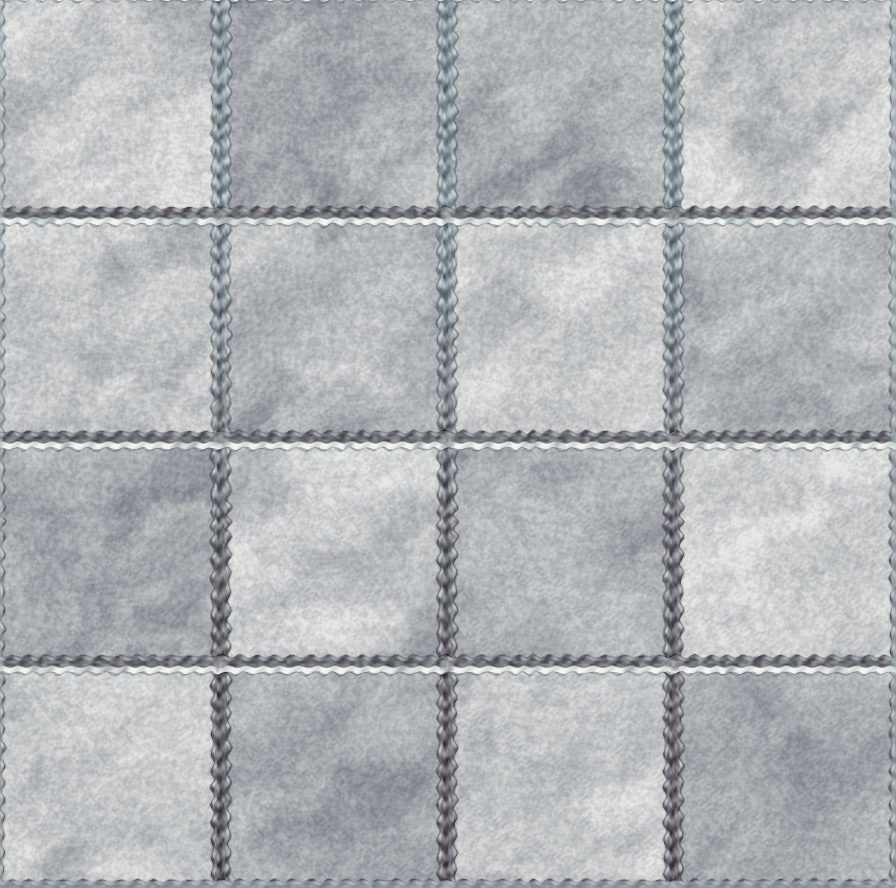
Reproduce this texture procedurally as a WebGL 2 fragment shader.

```glsl
#version 300 es
precision highp float;
// Four by four cloudy grey stone tiles, parted by grooves with rippled rims.
uniform vec2 u_resolution;
out vec4 outColor;

const float TAU = 6.2831853;
const vec2 ORIGIN = vec2(-0.006, -0.009);  // first groove crossing, y runs down
const vec2 PITCH = vec2(0.2525, 0.2526);
const float HALF_GROOVE = 0.038;           // lengths below are in tiles
const float RIPPLE_DEPTH = 0.007;
const float RIPPLES = 13.0;                // per tile side
const float GRAIN_SCALE = 370.0;
const float GRAIN_AMOUNT = 0.36;
const float CLOUD_AMOUNT = 1.05;
const float BLOTCH_AMOUNT = 0.36;
const vec3 STONE_DARK = vec3(0.56, 0.575, 0.605);
const vec3 STONE_LIGHT = vec3(0.86, 0.87, 0.86);
const vec3 GROOVE_COOL = vec3(0.58, 0.62, 0.645);
const vec3 GROOVE_DARK = vec3(0.43, 0.42, 0.445);
const vec3 RIM_LIGHT = vec3(0.78, 0.83, 0.84);
const vec3 GLINT = vec3(0.94, 0.96, 0.94);
const vec3 NODE = vec3(0.63, 0.64, 0.66);
// Lightness of each tile, one row of tiles per line
const mat4 TONE = mat4(
  0.80, 0.46, 0.42, 0.82,
  0.78, 0.51, 0.79, 0.47,
  0.39, 0.74, 0.43, 0.80,
  0.76, 0.41, 0.74, 0.39);

float hash(vec2 p) {
  return fract(sin(dot(p, vec2(127.1, 311.7))) * 43758.5453);
}

float noise(vec2 p) {
  vec2 i = floor(p), f = fract(p);
  f = f * f * (3.0 - 2.0 * f);
  return mix(mix(hash(i), hash(i + vec2(1, 0)), f.x),
             mix(hash(i + vec2(0, 1)), hash(i + vec2(1, 1)), f.x), f.y);
}

float fbm(vec2 p) {
  float sum = 0.0, amp = 0.5;
  for (int i = 0; i < 6; i++) {
    sum += amp * noise(p);
    p = mat2(1.6, 1.2, -1.2, 1.6) * p + 7.3;
    amp *= 0.54;
  }
  return sum * 0.93;
}

float band(float x, float lo, float hi, float aa) {
  return smoothstep(lo - aa, lo + aa, x) * (1.0 - smoothstep(hi - aa, hi + aa, x));
}

// Phase of the ripples, with uneven spacing
float ripplePhase(float along) {
  return along * RIPPLES * TAU + 2.4 * noise(vec2(along * 7.0, 4.0));
}

// Distance outside the rippled rim; the two sides are out of step
float rimDistance(float across, float along) {
  float side = across > 0.0 ? 1.9 : 0.0;
  float depth = RIPPLE_DEPTH * (0.5 + noise(vec2(along * 11.0, side)));
  return abs(across) - HALF_GROOVE - depth * sin(ripplePhase(along) + side);
}

vec3 stone(vec2 cell, vec2 canvas) {
  vec2 id = clamp(floor(cell), 0.0, 3.0);
  vec2 seed = 40.0 * vec2(hash(id + 3.1), hash(id + 8.7));
  vec2 p = cell - id;
  vec2 slant = vec2(p.x - 0.5 * p.y, p.y + 0.5 * p.x);  // veins rise to the right
  vec2 warp = vec2(fbm(p * 3.0 + seed), fbm(p * 3.0 - seed)) - 0.5;
  float cloud = fbm(slant * vec2(2.0, 4.0) + seed + warp) - 0.5;
  float blotch = smoothstep(0.50, 0.76, fbm(slant * vec2(2.6, 3.6) + seed.yx + 0.7 * warp));
  // Speckle on two turned lattices, so that no weave shows
  vec2 g = mat2(0.8, 0.6, -0.6, 0.8) * canvas * GRAIN_SCALE;
  float grain = noise(g) + 0.8 * noise(g.yx * vec2(0.55, 0.45) + 31.0) - 0.9;
  float tone = TONE[int(id.y)][int(id.x)] + CLOUD_AMOUNT * cloud
             - BLOTCH_AMOUNT * blotch + GRAIN_AMOUNT * grain;
  return mix(STONE_DARK, STONE_LIGHT, clamp(tone, -0.2, 1.12));
}

vec3 addVertical(vec3 col, vec2 cell, float across, float aa) {
  float rim = rimDistance(across, cell.y);
  float phase = ripplePhase(cell.y);
  float lobe = sin(phase + abs(across + 0.008) * 75.0);
  float wear = noise(cell * vec2(90.0, 45.0));
  vec3 bed = mix(GROOVE_COOL, GROOVE_DARK + 0.03, smoothstep(0.9, 3.2, cell.y));
  bed += 0.10 * lobe + 0.22 * (wear - 0.5);
  bed -= 0.10 * band(across - 0.006 * sin(phase), -0.012, 0.008, aa);
  float shine = clamp(0.25 + 0.35 * lobe + 0.6 * (wear - 0.4), 0.0, 0.9);
  bed = mix(bed, RIM_LIGHT, shine * band(rim, -0.017, -0.004, aa));
  col = mix(col, bed, 1.0 - smoothstep(-aa, aa, rim));
  return col - (0.08 + 0.12 * wear) * band(rim, -0.002, 0.006, aa);
}

vec3 addHorizontal(vec3 col, vec2 cell, float across, float aa) {
  float rim = rimDistance(across, cell.x);
  float phase = ripplePhase(cell.x);
  float lobe = sin(phase + across * 70.0);
  float wear = noise(cell * vec2(50.0, 80.0));
  vec3 bed = GROOVE_DARK + 0.26 * (wear - 0.5) + 0.05 * lobe;
  float lip = band(across + 0.006 * sin(phase), -0.07, -0.022, aa);
  bed = mix(bed, RIM_LIGHT - 0.14, lip * clamp(0.45 + 0.5 * lobe, 0.0, 0.9));
  // Bright lower lip, twisted and broken by wear
  float lower = across - 0.005 * sin(phase + 0.8);
  float patches = smoothstep(0.15, 0.5, noise(cell * vec2(16.0, 3.0) + 5.0));
  float glint = band(lower, 0.010, 0.031 + 0.008 * wear, aa);
  bed = mix(bed, GROOVE_COOL + 0.08 * lobe, band(lower, 0.006, 0.07, aa));
  bed = mix(bed, GLINT, glint * clamp(0.50 + 0.40 * patches + 0.15 * lobe, 0.0, 1.0));
  col = mix(col, bed, 1.0 - smoothstep(-aa, aa, rim));
  return col - (0.05 + 0.13 * wear) * band(rim, -0.002, 0.005, aa);
}

void main() {
  vec2 uv = gl_FragCoord.xy / u_resolution;
  vec2 canvas = vec2(uv.x, 1.0 - uv.y);
  vec2 cell = (canvas - ORIGIN) / PITCH;
  vec2 line = floor(cell + 0.5);
  vec2 d = cell - line;
  float aa = 0.55 / (u_resolution.x * PITCH.x);

  vec3 col = stone(cell, canvas);
  col = addVertical(col, cell, d.x, aa);
  col = addHorizontal(col, cell, d.y, aa);

  // Grooves meet in a worn pale node
  float node = length(d) + 0.02 * (noise(cell * 60.0) - 0.5);
  col = mix(col, NODE + 0.2 * (noise(cell * 80.0) - 0.5), 0.75 * (1.0 - smoothstep(0.012, 0.042, node)));

  // Outer rims are paler than the inner grooves
  vec2 outer = step(1.9, abs(line - 2.0)) * (1.0 - smoothstep(0.030, 0.042, abs(d)));
  col = mix(col, RIM_LIGHT - 0.05, 0.45 * max(outer.x, outer.y));
  outColor = vec4(clamp(col, 0.0, 1.0), 1.0);
}
```
